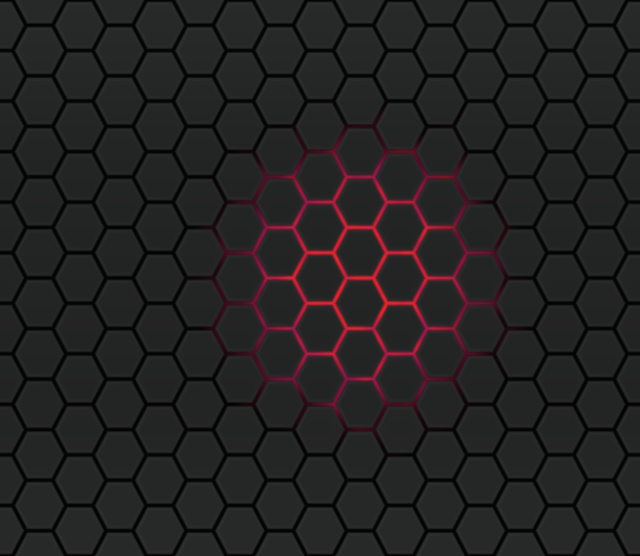
Give the GLSL for this background, as a Shadertoy shader.

```glsl
// Dark honeycomb panel with recessed black seams and a red-to-magenta glow
// leaking through them. Two interleaved rectangular lattices give the hexagons;
// distance to the nearest seam drives the groove, the bevel and the light.

const vec2 LATTICE = vec2(1.586, 1.0);   // repeat of one set of columns
const vec2 SLANT = vec2(0.884, 0.467);   // normal of the slanted sides

vec2 hashGradient(vec2 cell) {
    float n = fract(sin(dot(cell, vec2(127.1, 311.7))) * 4375.85);
    return vec2(cos(6.2832 * n), sin(6.2832 * n));
}

float gradientNoise(vec2 p) {
    vec2 i = floor(p), f = fract(p);
    vec2 u = f * f * f * (f * (f * 6.0 - 15.0) + 10.0);
    vec2 e = vec2(0.0, 1.0);
    float low = mix(dot(hashGradient(i), f),
                    dot(hashGradient(i + e.yx), f - e.yx), u.x);
    float high = mix(dot(hashGradient(i + e), f - e),
                     dot(hashGradient(i + e.yy), f - e.yy), u.x);
    return mix(low, high, u.y);
}

// Distance from a point to the border of the hexagon centred at zero
float seamDistance(vec2 p) {
    p = abs(p);
    return min(0.5 - p.y, 0.467 - dot(p, SLANT));
}

// Offset from the centre of the nearest lattice point
vec2 wrapCell(vec2 p) {
    return (fract(p / LATTICE + 0.5) - 0.5) * LATTICE;
}

void mainImage(out vec4 fragColor, in vec2 fragCoord) {
    // One unit is the height of a hexagon; eleven fit the canvas
    vec2 p = (fragCoord - 0.5 * iResolution.xy) / iResolution.y * 11.0;
    float pixel = 11.0 / iResolution.y;

    // Nearest hexagon from the two column sets
    vec2 even = wrapCell(p);
    vec2 odd = wrapCell(p - 0.5 * LATTICE);
    vec2 local = seamDistance(even) > seamDistance(odd) ? even : odd;
    float d = seamDistance(local);

    // Tile face, a little lighter towards the top and bottom of the panel
    float face = 0.137 + 0.018 * smoothstep(2.0, 5.5, abs(p.y));
    face += 0.006 * local.y;
    vec3 color = face * vec3(0.99, 1.03, 1.01);

    // Thin bevel, brightest on the left side of each tile
    float bevel = smoothstep(0.045, 0.075, d) * (1.0 - smoothstep(0.075, 0.125, d));
    color += bevel * (0.016 - 0.022 * local.x);

    // Recessed seam
    float groove = 1.0 - smoothstep(0.012, 0.052 + 0.4 * pixel, d);
    color = mix(color, vec3(0.015), groove);

    // Light pool, with a broken outer rim
    vec2 fromGlow = p - vec2(0.793, 0.0);
    float radius = length(fromGlow * vec2(1.04, 1.0));
    float patches = gradientNoise(p * 1.7 + 4.0);
    float glow = 1.0 - smoothstep(1.6, 3.65, radius + 0.5 * patches);

    // Red core cooling to magenta, with red flecks on the level seams
    float level = smoothstep(0.04, 0.0, 0.5 - abs(local.y));
    float red = 1.0 - smoothstep(0.2, 2.5, radius);
    red += 0.3 * level + 0.9 * gradientNoise(p * 2.6);
    vec3 light = mix(vec3(0.53, 0.11, 0.27), vec3(0.79, 0.15, 0.19), clamp(red, 0.0, 1.0));
    float beam = 1.0 - smoothstep(0.01, 0.068 + 0.4 * pixel, d);
    color = mix(color, light, beam * glow);

    // Faint spill onto the tile edges
    color += light * 0.07 * glow * exp(-d * 22.0);

    fragColor = vec4(color, 1.0);
}
```
